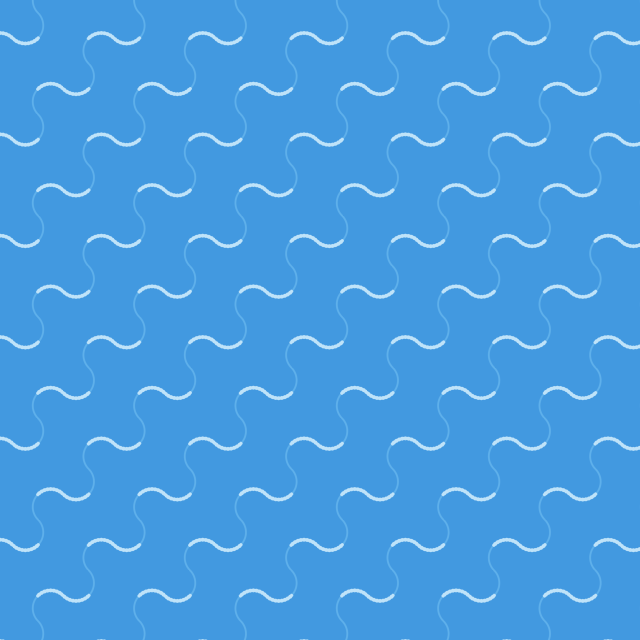
Write a Shadertoy shader that draws this pattern.

```glsl
const float STEPS = 12.63;                  // half periods across the canvas
const vec2 OFFSET = vec2(0.75, 0.875);      // first lattice node, in half periods
const float CREST_HALF_WIDTH = 0.035;
const float LINK_HALF_WIDTH = 0.018;
const float BEAD_DEPTH = 0.003;             // slight scalloping of the crest edges
const float BEADS_PER_RADIAN = 5.7;
const vec3 WATER = vec3(0.26, 0.60, 0.88);
const vec3 LINK = vec3(0.37, 0.69, 0.92);
const vec3 CREST = vec3(0.75, 0.89, 0.975);

const float TAU = 6.28319;

// Position relative to the centre of the nearest quarter arc.
// Waves run along x for one unit in every two, shifted by one on each row.
vec2 arcSpace(vec2 p, float phase) {
    float row = round(p.y);
    vec2 q = vec2(mod(p.x - row - phase + 1.0, 2.0) - 1.0, p.y - row);
    q = q.x > 0.0 ? -q : q;                 // both halves share one arc
    return q + 0.25;
}

// Distance to a quarter arc spanning 45 degrees either side of +y
float arcDistance(vec2 q) {
    float radius = 0.25 * sqrt(2.0);
    return abs(q.x) < q.y ? abs(length(q) - radius)
                          : length(vec2(abs(q.x), q.y) - 0.25);
}

float stroke(float dist, float halfWidth, float blur) {
    return 1.0 - smoothstep(halfWidth - blur, halfWidth + blur, dist);
}

void mainImage(out vec4 fragColor, in vec2 fragCoord) {
    vec2 p = fragCoord / iResolution.y * STEPS - OFFSET;
    float blur = 0.7 * STEPS / iResolution.y;

    // Faint vertical links joining the crests
    float link = stroke(arcDistance(arcSpace(p.yx, -0.5)), LINK_HALF_WIDTH, blur);
    vec3 color = mix(WATER, LINK, link);

    // Bright horizontal crests with finely beaded edges
    vec2 q = arcSpace(p, 0.5);
    float bead = BEAD_DEPTH * cos(TAU * BEADS_PER_RADIAN * atan(q.x, q.y));
    float crest = stroke(arcDistance(q), CREST_HALF_WIDTH + bead, blur);
    color = mix(color, CREST, crest);

    fragColor = vec4(color, 1.0);
}
```
